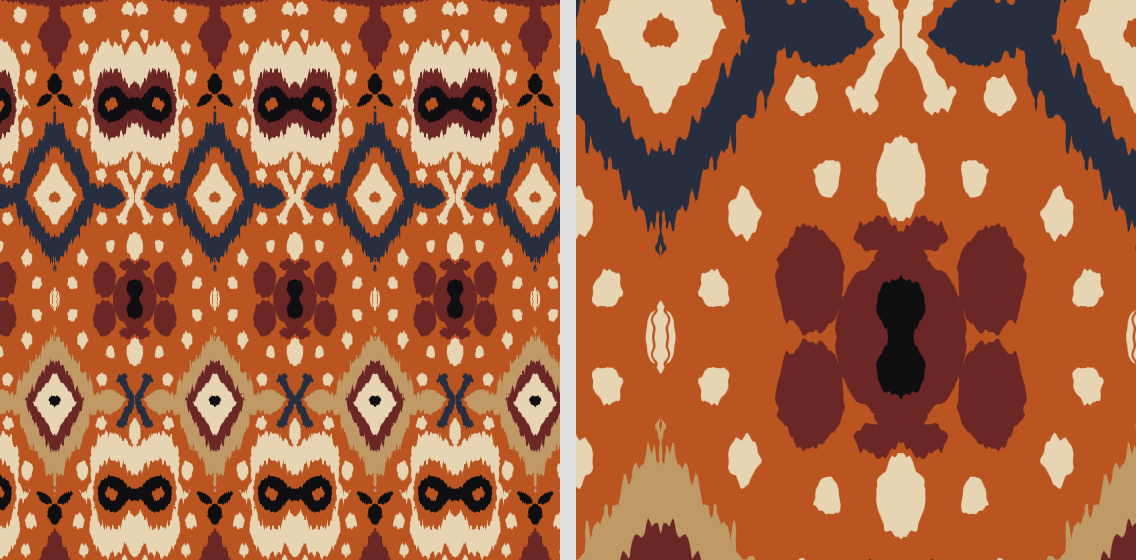
Left: the whole. Right: its middle third, enlarged.
This pattern is drawn by a three.js fragment shader. Its source:

```glsl
// Ikat weave: mirrored columns of fringed diamonds, bow medallions, rosettes and seeds.
varying vec2 vUv;

const float HALF_PERIOD = 14.3;   // lengths are hundredths of the canvas
const float DIAMOND_AXIS = 9.77;
const float ROSETTE_ROW = 46.6;

const vec3 RUST = vec3(0.73, 0.33, 0.125);
const vec3 CREAM = vec3(0.90, 0.83, 0.70);
const vec3 MAROON = vec3(0.42, 0.15, 0.15);
const vec3 NAVY = vec3(0.15, 0.18, 0.25);
const vec3 TAN = vec3(0.75, 0.60, 0.40);
const vec3 BLACK = vec3(0.06, 0.06, 0.07);

float hash(vec2 p) {
  return fract(sin(dot(p, vec2(127.1, 311.7))) * 43758.5453);
}

float noise(vec2 p) {
  vec2 i = floor(p), f = fract(p);
  f = f * f * (3.0 - 2.0 * f);
  return mix(mix(hash(i), hash(i + vec2(1, 0)), f.x),
             mix(hash(i + vec2(0, 1)), hash(i + vec2(1, 1)), f.x), f.y);
}

// Thread slippage: tall thin teeth and a slight sideways wobble.
vec2 fringe(vec2 p, float tooth, float wobble) {
  float slip = noise(vec2(p.x * 2.7, p.y * 0.2)) + 0.5 * noise(vec2(p.x * 5.3, p.y * 0.3)) - 0.75;
  return vec2(wobble * (noise(p * vec2(0.7, 1.9) + 40.0) - 0.5), tooth * slip);
}

float ellipse(vec2 p, vec2 center, vec2 radius) {
  return (length((p - center) / radius) - 1.0) * min(radius.x, radius.y);
}

// Diamond with separate heights above and below; bulge 1 gives straight sides.
float diamond(vec2 p, float width, float above, float below, float bulge) {
  vec2 s = abs(p) / vec2(width, p.y > 0.0 ? above : below);
  return (pow(s.x, bulge) + pow(s.y, bulge) - 1.0) * width * 0.5;
}

float box(vec2 p, vec2 halfSize) {
  vec2 d = abs(p) - halfSize;
  return max(d.x, d.y);
}

float segment(vec2 p, vec2 a, vec2 b, float radius) {
  vec2 d = b - a;
  return length(p - a - d * clamp(dot(p - a, d) / dot(d, d), 0.0, 1.0)) - radius;
}

float leaf(vec2 p, vec2 center, float angle) {
  float c = cos(angle), s = sin(angle);
  p -= center;
  return diamond(vec2(c * p.x - s * p.y, s * p.x + c * p.y), 1.5, 0.9, 0.9, 1.5);
}

float wingedDiamond(vec2 p) {
  float body = min(diamond(p, 7.7, 14.0, 11.5, 1.2), diamond(p, 1.4, 17.0, 14.4, 1.0));
  float wing = min(box(p, vec2(9.0, 1.1)), diamond(p - vec2(9.7, 0), 2.9, 2.3, 2.3, 1.4));
  return min(body, wing);
}

float medallion(vec2 p) {
  float lobes = ellipse(vec2(p.x, abs(p.y)), vec2(4.3, 5.2), vec2(3.7, 5.9));
  float middle = min(ellipse(p, vec2(0), vec2(8.0, 9.2)), diamond(p, 9.9, 8.0, 8.0, 1.0));
  return min(lobes, middle);
}

float bow(vec2 p, float reach, vec2 lobe, float waist) {
  return min(ellipse(p, vec2(reach, 0), lobe), box(p, vec2(reach, waist + 0.22 * p.x)));
}

float rosette(vec2 p) {
  float petals = ellipse(p, vec2(5.4, 3.4), vec2(2.1, 3.15));
  float cap = min(ellipse(p, vec2(1.5, 6.1), vec2(1.3, 0.95)), box(p, vec2(1.5, 6.3)));
  return min(min(petals, cap), ellipse(p, vec2(0), vec2(3.9, 4.9)));
}

// Scattered seeds: d is measured from the diamond axis, m from the medallion axis.
float seeds(vec2 d, vec2 m) {
  float s = ellipse(d, vec2(3.2, 2.8), vec2(0.9, 1.15));
  s = min(s, ellipse(d, vec2(4.95, 7.3), vec2(0.95, 1.35)));
  s = min(s, ellipse(d, vec2(4.85, 30.5), vec2(1.05, 1.75)));
  s = min(s, ellipse(d, vec2(4.3, 39.8), vec2(1.0, 1.35)));
  s = min(s, ellipse(d, vec2(5.1, 44.9), vec2(0.8, 1.2)));
  s = min(s, ellipse(d, vec2(6.2, 50.8), vec2(1.2, 1.4)));
  s = min(s, ellipse(m, vec2(4.4, 9.7), vec2(0.75, 1.15)));
  s = min(s, ellipse(m, vec2(5.9, 14.3), vec2(0.9, 1.15)));
  s = min(s, ellipse(m, vec2(6.0, 22.1), vec2(0.95, 1.2)));
  s = min(s, ellipse(m, vec2(1.75, 47.1), vec2(0.75, 1.05)));
  s = min(s, ellipse(m, vec2(1.25, 51.7), vec2(1.1, 1.2)));
  s = min(s, diamond(m - vec2(0, 9.5), 1.6, 2.6, 2.6, 1.5));
  s = min(s, diamond(m - vec2(0, 24.0), 1.1, 2.0, 3.0, 1.4));
  s = min(s, diamond(m - vec2(0, 43.4), 1.4, 2.9, 2.9, 1.4));
  float husk = max(ellipse(d, vec2(0), vec2(0.85, 1.8)), 0.07 - abs(d.x - 0.4));
  return min(s, husk);
}

void paint(inout vec3 color, vec3 ink, float d) {
  float soft = 0.7 * fwidth(d) + 0.0001;
  color = mix(ink, color, smoothstep(-soft, soft, d));
}

void main() {
  // Fold the plane into one mirrored quarter of the repeat.
  float x = mod(vUv.x * 100.0 - DIAMOND_AXIS + HALF_PERIOD, 2.0 * HALF_PERIOD) - HALF_PERIOD;
  float y = vUv.y * 100.0 - ROSETTE_ROW;
  bool upper = y > 0.0;
  vec2 p = abs(vec2(x, y));
  vec2 rough = p + fringe(p, 2.4, 0.5), fine = p + fringe(p, 0.65, 0.35);
  vec2 mFine = vec2(HALF_PERIOD - fine.x, fine.y);
  vec2 mRough = vec2(HALF_PERIOD - rough.x, rough.y);
  vec3 color = RUST;

  // Winged diamonds with nested centers.
  vec2 row = vec2(0, 18.2);
  vec2 dr = rough - row, df = fine - row;
  paint(color, upper ? NAVY : TAN, wingedDiamond(mix(dr, df, smoothstep(6.0, 9.0, p.x))));
  paint(color, upper ? RUST : MAROON, diamond(mix(dr, df, 0.5), 5.2, 9.2, 7.4, 1.2));
  paint(color, CREAM, min(diamond(df, 3.8, 6.2, 5.2, 1.0), ellipse(df, vec2(0), vec2(2.9, 3.5))));
  paint(color, upper ? RUST : BLACK, ellipse(df, vec2(0), vec2(1.0)));

  // Medallions with eyed bows.
  row = vec2(0, 34.8);
  vec2 mr = mRough - row, mf = mFine - row;
  paint(color, CREAM, medallion(mix(mr, mf, 0.5)));
  paint(color, upper ? MAROON : RUST, bow(mix(mr, mf, 0.4), 3.9, vec2(3.5, 6.1), 3.6));
  paint(color, BLACK, bow(mf, 3.9, vec2(2.7, 3.2), 1.0));
  paint(color, RUST, ellipse(mf, vec2(4.2, 0), vec2(1.05)));

  // Rosettes.
  paint(color, MAROON, max(rosette(mFine), 0.1 - p.y - step(mFine.x, 4.0)));
  vec2 core = mFine;
  paint(color, BLACK, min(ellipse(core, vec2(0, 1.9), vec2(1.5, 1.6)), box(core, vec2(0.8, 1.9))));

  // Crossed bones, parted on the axis.
  vec2 arm = vec2(mFine.x, abs(mFine.y - 18.2));
  float bone = min(segment(arm, vec2(0.4, 0), vec2(2.3, 3.9), 0.6), ellipse(arm, vec2(2.3, 4.0), vec2(1.0, 0.7)));
  paint(color, upper ? CREAM : NAVY, max(bone, 0.07 - (HALF_PERIOD - p.x)));

  // Hanging drops, edge band and trefoils.
  float drop = diamond(mix(rough, fine, 0.5) - vec2(0, 47.2), 3.0, 4.5, 6.0, 1.3);
  float band = max(52.2 + 0.12 * p.x - fine.y, p.x - 9.5);
  paint(color, MAROON, min(min(drop, band), box(fine - vec2(0, 51), vec2(1.0, 3.0))));
  float trefoil = min(diamond(fine - vec2(0, 38.4), 1.4, 2.1, 2.1, 1.4), leaf(fine, vec2(1.9, 35.6), 0.5));
  paint(color, BLACK, trefoil);

  paint(color, CREAM, seeds(fine, mFine));
  gl_FragColor = vec4(color, 1.0);
}
```
